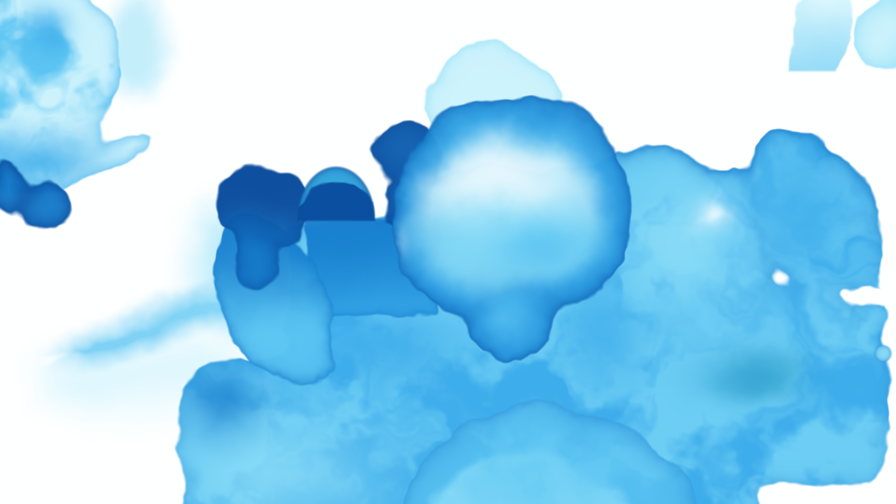
Give the GLSL for this background, as a WebGL 1 fragment shader.

```glsl
precision highp float;
// Alcohol-ink blooms in blue on white paper: a wide wash, a ringed bloom, dark drops
// and corner clumps, as noise-warped distance shapes with soft fills and pigment rims.
// Canvas space is 7.68 x 4.32 units, with y running down.
uniform vec2 u_resolution;
const vec3 PAPER = vec3(.995, 1, 1);
const vec3 MIST = vec3(.8, .95, .99);
const vec3 AQUA = vec3(.55, .87, .97);
const vec3 SKY = vec3(.35, .77, .95);
const vec3 AZURE = vec3(.22, .67, .92);
const vec3 ROYAL = vec3(.09, .5, .81);
const vec3 NAVY = vec3(.03, .29, .61);
const vec3 TEAL = vec3(.14, .6, .79);

float hash(vec2 p) {
  vec3 q = fract(p.xyx * .1031);
  q += dot(q, q.yzx + 33.33);
  return fract((q.x + q.y) * q.z);
}
float noise(vec2 p) {
  vec2 i = floor(p), f = fract(p), e = vec2(1, 0);
  f *= f * (3. - 2. * f);
  return mix(mix(hash(i), hash(i + e), f.x), mix(hash(i + e.yx), hash(i + 1.), f.x), f.y);
}
float fbm(vec2 p) {
  float sum = 0., amp = .533;
  for (int i = 0; i < 4; i++) {
    sum += amp * noise(p);
    p = mat2(1.6, 1.2, -1.2, 1.6) * p + 7.3;
    amp *= .5;
  }
  return sum;
}
// Distance shapes: centre x, y, then radii or half sizes
float oval(vec2 p, float x, float y, float rx, float ry, float turn) {
  float s = sin(turn), k = cos(turn);
  vec2 r = vec2(rx, ry), q = mat2(k, s, -s, k) * (p - vec2(x, y)) / r;
  float len = length(q);
  return len * (len - 1.) / max(length(q / r), .001);
}
float box(vec2 p, float x, float y, float w, float h, float r) {
  vec2 q = abs(p - vec2(x, y)) - vec2(w, h) + r;
  return length(max(q, 0.)) + min(max(q.x, q.y), 0.) - r;
}
float join(float a, float b) {
  float h = max(.12 - abs(a - b), 0.);
  return min(a, b) - h * h * 2.;
}
// Soft fill, sharp fill with a darker inner rim, gaussian stain
void wash(inout vec3 c, float d, float soft, vec3 ink, float amount) {
  c = mix(c, ink, amount * smoothstep(soft, -soft, d));
}
void blot(inout vec3 c, float d, vec3 ink, float width, vec3 edge, float amount) {
  wash(c, d, .015, mix(ink, edge, amount * exp(min(d, 0.) / width)), .97);
}
void stain(inout vec3 c, vec2 p, float x, float y, float rx, float ry, vec3 ink) {
  vec2 q = (p - vec2(x, y)) / vec2(rx, ry);
  c = mix(c, ink, .75 * exp(-dot(q, q)));
}
// Wide wash with the low dome inside it
void paintBody(inout vec3 col, vec2 p, float grain) {
  float d = join(box(p, 4.05, 4.25, 2.5, 1.2, .55), box(p, 5., 2.45, 1.6, 1., .15));
  d = join(d, oval(p, 5.6, 1.62, .45, .34, 0.));
  d = join(d, oval(p, 6.98, 1.88, .5, .82, .42));
  d = join(d, box(p, 6.55, 3.32, 1.04, .84, .3));
  d = join(d, box(p, 3., 2.6, .55, .7, .1));
  d = max(d, -oval(p, 7.45, 2.55, .2, .07, 0.));
  vec3 c = mix(AZURE, mix(SKY, AQUA, .3), smoothstep(.3, .62, grain));
  stain(c, p, 2.4, 4.1, .8, .5, AQUA);
  stain(c, p, 5.9, 2.1, .5, .5, AQUA);
  stain(c, p, 6.9, 1.8, .4, .6, AZURE);
  stain(c, p, 5.15, 2.8, .3, .4, AZURE);
  stain(c, p, 3.2, 2.95, .9, .35, AZURE);
  stain(c, p, 6.45, 3.2, .4, .2, TEAL);
  stain(c, p, 1.9, 3.45, .3, .3, ROYAL);
  stain(c, p, 6.13, 1.87, .15, .13, PAPER);
  float dome = oval(p, 4.66, 4.75, 1.36, 1.27, 0.);
  blot(c, dome, mix(c, SKY, .7), .09, ROYAL, .5);
  wash(c, oval(p, 4.5, 4.8, .95, .9, 0.), .06, mix(AQUA, SKY, grain), .85);
  blot(col, d, c, .06, ROYAL, .3 + .6 * smoothstep(2.4, 1.4, p.y));
}
// Ringed bloom: deep border, pale heart, blue swirl
void paintBloom(inout vec3 col, vec2 p) {
  float d = join(box(p, 4.4, 1.8, 1., .88, .72), oval(p, 4.38, 2.7, .36, .36, 0.));
  vec3 c = mix(AZURE, SKY, smoothstep(0., -.5, d));
  wash(c, oval(p, 4.36, 1.84, .82, .64, 0.), .16, mix(MIST, AQUA, smoothstep(1.5, 2.1, p.y)), .9);
  stain(c, p, 4.25, 1.5, .5, .2, PAPER);
  stain(c, p, 4.6, 2.1, .35, .25, SKY);
  stain(c, p, 3.5, 2.12, .07, .16, MIST);
  blot(col, d, mix(c, ROYAL, .75 * exp(min(d, 0.) / .17)), .035, NAVY, .45);
}
// Pool, petal, drop, arch and lobe; p is warped, s is straight
void paintDrops(inout vec3 col, vec2 p, vec2 s) {
  float fade = smoothstep(2., 2.9, p.y);
  blot(col, max(box(p, 3.2, 2.2, .58, .5, .08), 1.88 - s.y), mix(ROYAL, AZURE, fade), .04, ROYAL, .7);
  blot(col, oval(p, 2.36, 2.58, .44, .76, .42), mix(ROYAL, SKY, fade), .05, ROYAL, .8);
  float d = join(oval(p, 2.26, 1.78, .38, .34, 0.), oval(p, 2.2, 2.22, .16, .2, 0.));
  blot(col, d, mix(NAVY, ROYAL, smoothstep(1.6, 2.4, p.y)), .06, NAVY, .6);
  d = max(oval(s, 2.88, 1.87, .33, .44, 0.), s.y - 1.89);
  blot(col, d, mix(AZURE, TEAL, .4), .025, NAVY, .8);
  wash(col, max(d, oval(p, 2.88, 1.92, .4, .35, 0.)), .015, NAVY, .93);
  d = join(oval(p, 3.46, 1.26, .25, .24, 0.), box(p, 3.53, 1.6, .19, .4, .12));
  blot(col, d, mix(NAVY, ROYAL, .4), .08, NAVY, .8);
}
// Corner clumps, the right one with a straight lower cut
void paintCorners(inout vec3 col, vec2 p, float cut, float grain) {
  float d = join(oval(p, .35, .55, .72, .72, 0.), oval(p, .3, 1.3, .55, .38, 0.));
  vec3 c = mix(SKY, MIST, smoothstep(.3, .65, grain));
  stain(c, p, .4, .3, .2, .2, AZURE);
  stain(c, p, .3, 1.4, .6, .25, AZURE);
  wash(col, oval(p, 1.2, .4, .25, .4, 0.), .15, AQUA, .5);
  blot(col, join(d, oval(p, .8, 1.37, .5, .13, .35)), c, .05, AZURE, .5);
  d = join(oval(p, .08, 1.6, .14, .2, 0.), oval(p, .38, 1.78, .2, .2, 0.));
  blot(col, d, ROYAL, .08, NAVY, .85);
  wash(col, max(oval(p, 7.02, .3, .27, .5, -.2), cut), .015, mix(MIST, SKY, p.y), .85);
  blot(col, max(oval(p, 7.6, .27, .27, .34, 0.), cut), MIST, .1, AQUA, .7);
}
void main() {
  vec2 p = vec2(gl_FragCoord.x, u_resolution.y - gl_FragCoord.y) * 4.32 / u_resolution.y;
  vec2 bend = vec2(fbm(p * 2.4), fbm(p * 2.4 + 19.)) - .5, w = p + .24 * bend;
  float grain = fbm(p * vec2(1.1, 1.5) + bend * 1.6 + 4.);
  vec3 col = PAPER;
  // Feathered streaks and the pale bubble behind
  wash(col, oval(w, 1.25, 3.2, .85, .3, .1), .3, MIST, .6);
  wash(col, oval(w, 1.45, 2.76, .85, .12, .3), .14, SKY, .75);
  wash(col, oval(w, 1.95, 2.3, .3, .5, .3), .25, AQUA, .5);
  blot(col, oval(w, 4.24, .93, .56, .55, 0.), MIST, .05, AQUA, .6);
  paintBody(col, w, grain);
  paintDrops(col, w, p);
  paintBloom(col, w);
  paintCorners(col, w, p.y - .61, grain);
  blot(col, oval(p, 7.57, 3.03, .07, .07, 0.), AQUA, .02, ROYAL, .6);
  gl_FragColor = vec4(col, 1);
}
```
